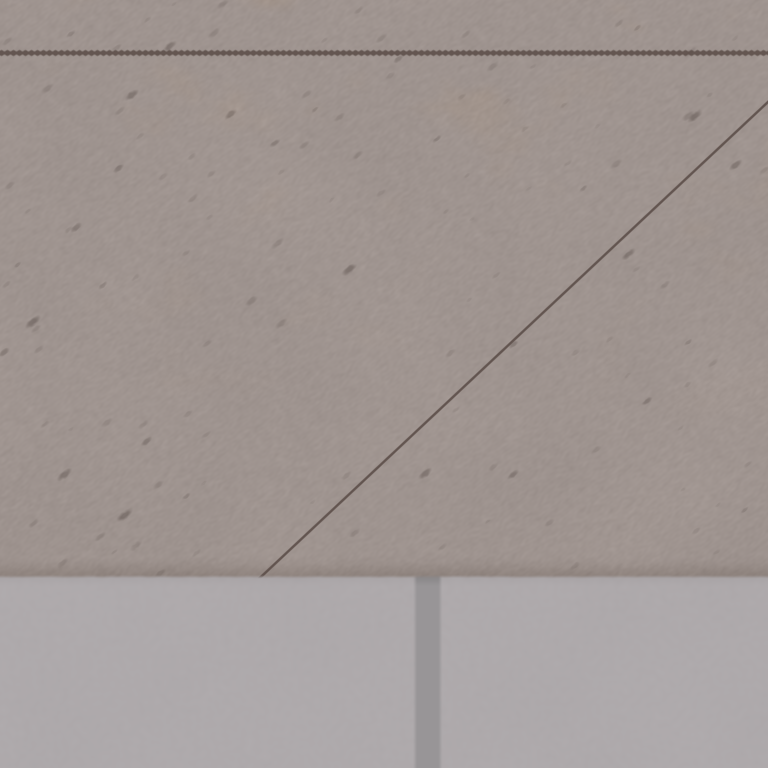
A WebGL 1 fragment shader for this texture:

```glsl
precision highp float;
// Pale stone slab with a dark horizontal joint and a thin diagonal joint,
// resting above smooth grey tiles split by one vertical grout line.
// Gradient noise gives mottling and slanted grain; hashed cells scatter pits.

uniform vec2 u_resolution;

#define SLAB_EDGE 0.249
#define JOINT_Y 0.931
#define JOINT_HALF 0.0030
#define DIAGONAL_START vec2(0.3424, 0.2513)
#define DIAGONAL_END vec2(1.0, 0.8672)
#define DIAGONAL_HALF 0.0016
#define GROUT_X 0.557
#define GROUT_HALF 0.0165
#define STONE_COLOR vec3(0.622, 0.580, 0.562)
#define TILE_COLOR vec3(0.682, 0.664, 0.672)
#define JOINT_COLOR vec3(0.36, 0.305, 0.285)
#define PIT_DENSITY 0.38

vec2 hash2(vec2 p) {
  vec3 h = fract(p.xyx * vec3(0.1031, 0.1030, 0.0973));
  h += dot(h, h.yzx + 33.33);
  return fract((h.xx + h.yz) * h.zy);
}

float gradientNoise(vec2 p) {
  vec2 cell = floor(p);
  vec2 f = fract(p);
  vec2 w = f * f * f * (f * (f * 6.0 - 15.0) + 10.0);
  float a = dot(hash2(cell) * 2.0 - 1.0, f);
  float b = dot(hash2(cell + vec2(1, 0)) * 2.0 - 1.0, f - vec2(1, 0));
  float c = dot(hash2(cell + vec2(0, 1)) * 2.0 - 1.0, f - vec2(0, 1));
  float d = dot(hash2(cell + 1.0) * 2.0 - 1.0, f - 1.0);
  return mix(mix(a, b, w.x), mix(c, d, w.x), w.y);
}

float fbm(vec2 p) {
  float sum = 0.0;
  float amp = 0.5;
  for (int i = 0; i < 4; i++) {
    sum += amp * gradientNoise(p);
    p = p * 2.03 + 17.3;
    amp *= 0.5;
  }
  return sum;
}

// Soft coverage of a band of given half width.
float band(float dist, float halfWidth, float blur) {
  return 1.0 - smoothstep(halfWidth - blur, halfWidth + blur, abs(dist));
}

// Slanted oval pits, at most one per cell; p is in grain coordinates.
float pits(vec2 p, float cells, float size) {
  vec2 id = floor(p * cells) + 40.0;
  vec2 pick = hash2(id + 7.7);
  vec2 center = 0.2 + 0.6 * hash2(id + 31.0);
  vec2 offset = (fract(p * cells) - center) / cells;
  float radius = size * mix(0.45, 1.0, pick.y);
  offset += 0.0015 * gradientNoise(p * 170.0);
  float dist = length(offset / vec2(radius, radius * 0.42));
  return step(pick.x, PIT_DENSITY) * (1.0 - smoothstep(0.4, 1.3, dist)) * mix(0.45, 1.0, pick.y);
}

vec3 stone(vec2 p) {
  // Axes along and across the slanted grain.
  vec2 along = vec2(0.788, 0.616);
  vec2 g = vec2(dot(p, along), dot(p, vec2(-along.y, along.x)));
  float mottle = fbm(p * 5.0 + 20.0);
  float grain = gradientNoise(g * vec2(55.0, 130.0) + 50.0);
  float fine = gradientNoise(g * vec2(130.0, 240.0) + 90.0);
  vec3 color = STONE_COLOR;
  color += 0.030 * mottle * vec3(1.0, 0.95, 0.9);
  color += (0.022 * grain + 0.022 * fine) * vec3(1.0);
  // Faint warm stains, stronger towards the top.
  float stain = smoothstep(0.05, 0.4, fbm(p * vec2(7.0, 11.0) + 60.0));
  color += stain * smoothstep(0.3, 1.0, p.y) * vec3(0.012, 0.0, -0.018);
  color -= 0.13 * pits(g, 11.0, 0.011) + 0.06 * pits(g + 3.17, 19.0, 0.009);
  // The rounded lower edge turns away from the light.
  float edge = 1.0 - smoothstep(0.0, 0.035, p.y - SLAB_EDGE);
  return color - edge * edge * vec3(0.060, 0.062, 0.065);
}

vec3 tiles(vec2 p) {
  vec3 color = TILE_COLOR + 0.012 * fbm(p * 6.0 + 10.0);
  color += 0.008 * gradientNoise(p * 100.0 + 5.0);
  float grout = band(p.x - GROUT_X, GROUT_HALF, 0.0035);
  color = mix(color, vec3(0.596, 0.585, 0.592), grout);
  // Narrow shadow under the slab.
  float shade = 1.0 - smoothstep(0.0, 0.014, SLAB_EDGE - p.y);
  return color - 0.035 * shade * (0.5 + grout);
}

void main() {
  vec2 p = gl_FragCoord.xy / u_resolution;
  float pixel = 1.0 / min(u_resolution.x, u_resolution.y);
  vec3 slab = stone(p);

  // Horizontal joint with a finely toothed border.
  float teeth = 0.0008 * sin(p.x * 6.2832 * 128.0);
  float joint = band(p.y - JOINT_Y, JOINT_HALF + teeth, max(0.0016, pixel));
  slab = mix(slab, JOINT_COLOR, 0.88 * joint);

  // Diagonal joint.
  vec2 dir = normalize(DIAGONAL_END - DIAGONAL_START);
  vec2 rel = p - DIAGONAL_START;
  float cut = band(dir.x * rel.y - dir.y * rel.x, DIAGONAL_HALF, max(0.0010, 0.8 * pixel));
  slab = mix(slab, JOINT_COLOR, 0.9 * cut);

  float border = SLAB_EDGE + 0.0008 * gradientNoise(vec2(p.x * 60.0, 3.5));
  float slabMask = smoothstep(-0.003, 0.003, p.y - border);
  gl_FragColor = vec4(mix(tiles(p), slab, slabMask), 1.0);
}
```
